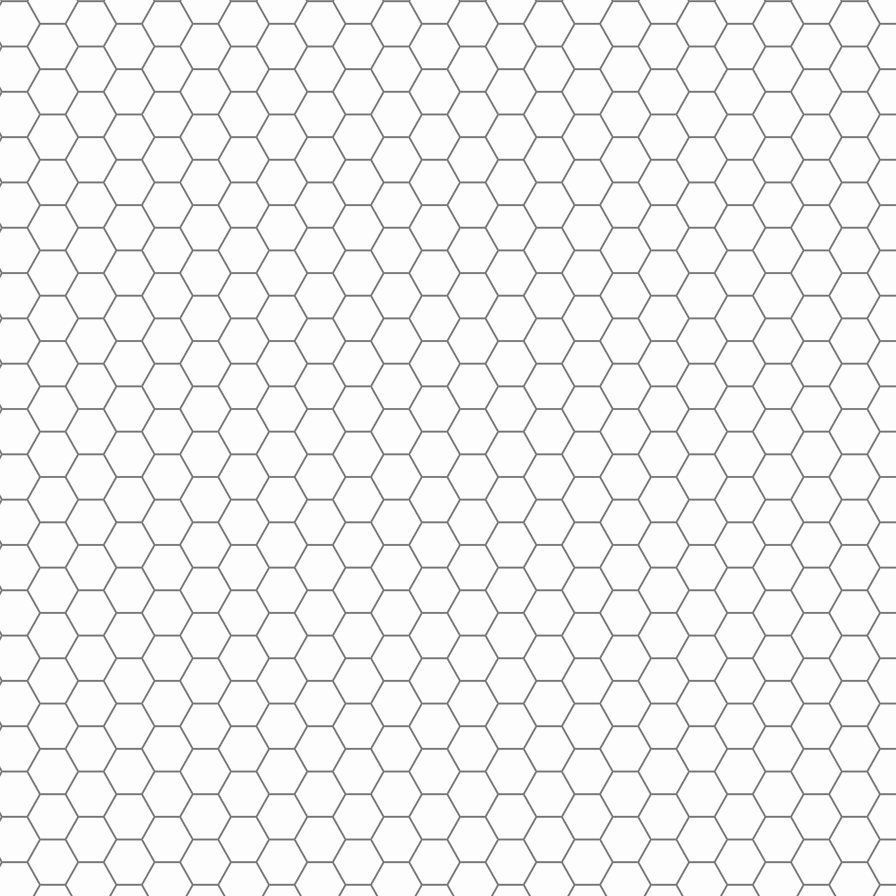
Reproduce this pattern procedurally as a Shadertoy shader.

```glsl
// Thin grey honeycomb outline of flat-topped hexagons on near-white.

const float SQRT3 = 1.7320508;
const vec2 REPEATS = vec2(11.734, 19.773);      // column pairs across, rows down
const vec2 CELL_CENTRE = vec2(0.0163, 0.9734);  // centre of one hexagon
const float LINE_WIDTH = 0.0021;
const vec3 PAPER = vec3(0.993);
const vec3 INK = vec3(0.45);

// Distance to the border of a hexagon of unit height, positive inside
float hexBorder(vec2 p) {
    p = abs(p);
    return 0.5 - max(p.y, dot(p, vec2(0.5 * SQRT3, 0.5)));
}

// Offset from the centre of the nearest rectangular repeat
vec2 repeatCentred(vec2 p, vec2 period) {
    return mod(p + 0.5 * period, period) - 0.5 * period;
}

// Distance to the closest line of a honeycomb with rows of unit height
float honeycomb(vec2 p) {
    vec2 period = vec2(SQRT3, 1.0);
    float evenColumns = hexBorder(repeatCentred(p, period));
    float oddColumns = hexBorder(repeatCentred(p - 0.5 * period, period));
    return max(evenColumns, oddColumns);
}

// Smoothed coverage of a line at the given distance from its middle
float lineCoverage(float dist, float width, float softness) {
    return clamp(0.5 + (0.5 * width - dist) / softness, 0.0, 1.0);
}

void mainImage(out vec4 fragColor, in vec2 fragCoord) {
    vec2 uv = fragCoord / iResolution.xy;
    float softness = 1.15 / iResolution.y;

    // Regular hexagon space, slightly narrowed across the canvas
    vec2 p = (uv - CELL_CENTRE) * REPEATS * vec2(SQRT3, 1.0);
    float dist = honeycomb(p) / REPEATS.y;

    float ink = lineCoverage(dist, LINE_WIDTH, softness);
    fragColor = vec4(mix(PAPER, INK, ink), 1.0);
}
```
